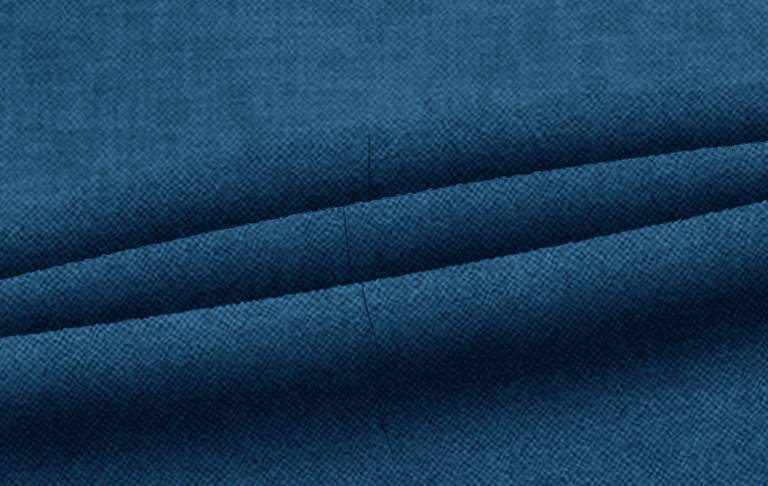
Reproduce this texture procedurally as a WebGL 1 fragment shader.

```glsl
precision highp float;
// Woven blue cloth lying in three slanted folds, crossed by a fine seam.
// Parabolas place each fold edge; the depth below an edge sets the shade,
// and a checkered plain weave with uneven threads adds the surface detail.

#define THREADS 122.0
#define WEAVE_DEPTH 0.34
#define SLUB_DEPTH 0.14
#define FUZZ 0.005
#define SEAM_WIDTH 0.0013
#define FLAT_TONE 0.83
#define CREST_TONE 0.80
#define SHADOW_TONE 0.07
#define DARK_BLUE vec3(0.008, 0.055, 0.14)
#define MID_BLUE vec3(0.075, 0.23, 0.345)
#define LIGHT_BLUE vec3(0.21, 0.405, 0.55)

uniform vec2 u_resolution;

float hash(vec2 p) {
    vec3 q = fract(vec3(p.xyx) * 0.1031);
    q += dot(q, q.yzx + 33.33);
    return fract((q.x + q.y) * q.z);
}

float noise(vec2 p) {
    vec2 i = floor(p);
    vec2 f = fract(p);
    f = f * f * (3.0 - 2.0 * f);
    return mix(mix(hash(i), hash(i + vec2(1.0, 0.0)), f.x),
               mix(hash(i + vec2(0.0, 1.0)), hash(i + vec2(1.0, 1.0)), f.x), f.y);
}

float parabola(float x, float start, float slope, float bend) {
    return start + x * (slope + bend * x);
}

// Plain weave: raised crossings alternate with gaps, broken up by loose fibre.
float weave(vec2 q) {
    vec2 wander = vec2(noise(q * 0.35), noise(q * 0.35 + 71.0));
    vec2 wave = cos(3.14159 * (q + 1.1 * wander));
    float crossings = wave.x * wave.y * (0.45 + 0.9 * noise(q * 0.5 + 19.0));
    float fibre = noise(q * vec2(0.9, 1.3) + 53.0) - 0.5;
    float fleck = noise(q * 1.7 + 11.0) - 0.5;
    return 0.85 * crossings + 0.9 * fibre + 0.6 * fleck;
}

// Long uneven threads running both ways through the cloth.
float slubs(vec2 q) {
    float weft = noise(q * vec2(0.12, 1.0));
    float warp = noise(q * vec2(1.0, 0.12) + 37.0);
    return weft + warp - 1.0;
}

float seamLine(float x, float center) {
    float blur = 0.6 / u_resolution.x;
    return 1.0 - smoothstep(SEAM_WIDTH - blur, SEAM_WIDTH + blur, abs(x - center));
}

vec3 clothColor(float tone) {
    vec3 low = mix(DARK_BLUE, MID_BLUE, clamp(tone * 2.0, 0.0, 1.0));
    return mix(low, LIGHT_BLUE, clamp(tone * 2.0 - 1.0, 0.0, 1.5));
}

void main() {
    vec2 uv = gl_FragCoord.xy / u_resolution;
    float aspect = u_resolution.x / u_resolution.y;
    float x = uv.x;
    float y = uv.y;
    float edgeBlur = 0.0015 + 0.7 / u_resolution.y;

    // Fold edges from top to bottom, and the axis of the lowest shadow
    float fuzz = FUZZ * (noise(vec2(x * 260.0, y * 90.0)) - 0.5);
    float crest = parabola(x, 0.543, 0.490, -0.218);
    float upper = parabola(x, 0.424, 0.388, -0.102) + fuzz;
    float lower = parabola(x, 0.305, 0.204, 0.079) + fuzz;
    float hollow = parabola(x, 0.125, 0.137, 0.138);
    float s1 = (crest - y) / (crest - upper);
    float s2 = (upper - y) / (upper - lower);
    float s3 = (lower - y) / (lower - hollow);
    float inSecond = smoothstep(-edgeBlur, edgeBlur, upper - y);
    float inThird = smoothstep(-edgeBlur, edgeBlur, lower - y);

    // Flat cloth turning into the first fold
    float flatTone = FLAT_TONE - 0.10 * smoothstep(0.45, 0.0, x) * smoothstep(0.5, 0.9, y);
    flatTone -= 0.16 * smoothstep(-0.25, 0.15, s1);
    float first = mix(flatTone, SHADOW_TONE, smoothstep(0.05, 1.08, s1));

    // Two rolled folds with lit upper rims
    float second = mix(CREST_TONE - 0.06, SHADOW_TONE, smoothstep(0.0, 1.03, s2));
    second += 0.09 * exp(-max(s2, 0.0) * 9.0);
    float third = mix(CREST_TONE, SHADOW_TONE, smoothstep(0.05, 1.08, s3));
    third += 0.05 * exp(-max(s3, 0.0) * 12.0);
    third += (0.46 + 0.14 * x) * smoothstep(1.1, 2.15, s3);

    float tone = mix(mix(first, second, inSecond), third, inThird);
    tone += 0.06 * (noise(uv * vec2(13.0, 9.0) + 5.0) - 0.5);

    // Weave follows the tilt of the folds and is calmer on the flat cloth
    float folded = smoothstep(-0.5, 0.4, s1);
    float tilt = x * (0.08 + 0.18 * inSecond);
    vec2 threads = vec2(x * aspect + 0.1 * y * inSecond, y - tilt) * THREADS;
    float grain = WEAVE_DEPTH * mix(0.55, 1.0, folded) * weave(threads);
    grain += SLUB_DEPTH * mix(1.0, 0.6, folded) * slubs(threads);
    tone += grain * (0.42 + 0.70 * clamp(tone, 0.0, 0.8));

    // Seam, shifted sideways where it disappears between folds
    float seam1 = seamLine(x, 0.481) * smoothstep(-0.05, 0.1, s1) * (1.0 - inSecond);
    float seam2 = seamLine(x, mix(0.447, 0.458, s2)) * inSecond * (1.0 - inThird);
    float bend = 0.020 * smoothstep(0.0, 0.8, s3) + 0.024 * smoothstep(1.2, 2.1, s3);
    float seam3 = seamLine(x, 0.472 + bend) * inThird * (1.0 - smoothstep(1.6, 2.2, s3));
    tone *= 1.0 - 0.48 * (seam1 + seam2 + seam3);

    gl_FragColor = vec4(clothColor(max(tone, 0.0)), 1.0);
}
```
